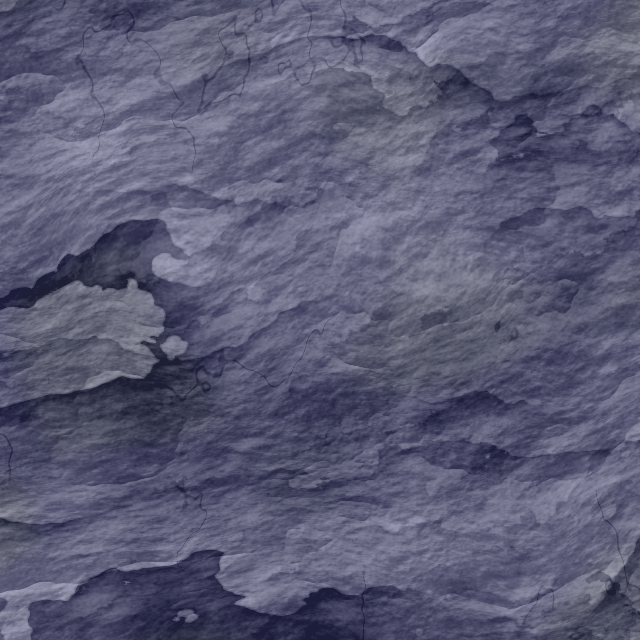
This texture is drawn by a WebGL 2 fragment shader. Its source:

```glsl
#version 300 es
precision highp float;
// Weathered slate-violet cliff: tilted, broken ledges at several scales
// cast soft shadows below sharp ragged lips, over a craggy noise relief
// lit from above, with stains, gritty patches, cracks and fine grain.

#define BASE_TONE 0.385
#define BROAD_TONE 0.33
#define RELIEF 0.017
#define LEDGE_SHADOW 0.23
#define LIP_LIGHT 0.32
#define RAGGEDNESS 2.3
#define GRAIN 0.075
#define CRACK_DARK 0.10
#define LIGHT_DIR vec2(-0.35, 0.94)

uniform vec2 u_resolution;
out vec4 fragColor;

float hash(vec2 p) {
    vec3 q = fract(p.xyx * 0.1031);
    q += dot(q, q.yzx + 33.33);
    return fract((q.x + q.y) * q.z);
}

float noise(vec2 p) {
    vec2 i = floor(p), f = p - i;
    f = f * f * f * (f * (f * 6.0 - 15.0) + 10.0);
    float low = mix(hash(i), hash(i + vec2(1, 0)), f.x);
    float high = mix(hash(i + vec2(0, 1)), hash(i + vec2(1, 1)), f.x);
    return mix(low, high, f.y);
}

mat2 rotation(float a) {
    float c = cos(a), s = sin(a);
    return mat2(c, -s, s, c);
}

// Fractal noise centred on zero; each octave is turned to hide the lattice.
float fbm(vec2 p, int octaves) {
    float sum = 0.0, amp = 0.5;
    mat2 turn = rotation(0.65) * 2.03;
    for (int i = 0; i < octaves; i++) {
        sum += amp * (noise(p) - 0.5);
        p = turn * p + 17.3;
        amp *= 0.5;
    }
    return sum;
}

// How strongly a given ledge stands out along its length.
float ledgeStrength(float along, float row, float seed) {
    return smoothstep(0.36, 0.76, noise(vec2(along + row * 3.7, row * 5.3 + seed)));
}

// Signed light of one ledge set: bright lip above, fading shadow below.
float ledge(vec2 p, float freq, float tilt, float seed) {
    vec2 q = rotation(-tilt) * p;
    q.y = p.y * cos(tilt) - p.x * sin(tilt);
    q.x = p.x * cos(tilt) + p.y * sin(tilt);
    float s = q.y * freq + RAGGEDNESS * fbm(q * freq * vec2(0.5, 0.75) + seed, 6);
    float f = fract(s), row = floor(s), along = q.x * freq * 0.55;
    float edge = min(fwidth(s) * 1.2, 0.5);
    float shadow = pow(f, 5.0) * (1.0 - smoothstep(1.0 - edge, 1.0, f));
    float lip = exp(-9.0 * f) * smoothstep(0.0, edge, f);
    return LIP_LIGHT * lip * ledgeStrength(along, row - 1.0, seed)
         - shadow * ledgeStrength(along, row, seed);
}

// Rock surface: stretched strata, sharp creases and pitted patches.
float height(vec2 p, float grit) {
    float strata = fbm(p * vec2(3.2, 5.2), 7);
    float crags = abs(fbm(p * vec2(4.5, 7.5) + 41.0, 5));
    float pits = fbm(p * 55.0 + 9.0, 3);
    return strata + 0.9 * crags + 0.045 * grit * pits;
}

// Thin broken line along the zero level of a warped noise.
float crack(vec2 p) {
    float level = abs(fbm(p * vec2(5.0, 3.2) + 73.0, 5));
    float broken = smoothstep(0.56, 0.72, noise(p * 6.5 + 31.0));
    return broken * (1.0 - smoothstep(0.001, 0.007, level));
}

void main() {
    vec2 uv = gl_FragCoord.xy / u_resolution.y;
    vec2 p = uv + 0.16 * vec2(fbm(uv * 2.3 + 5.0, 3), fbm(uv * 2.3 + 25.0, 3));

    // Ledges from great shelves down to small flakes
    float ledges = ledge(p, 4.0, 0.20, 3.0)
                 + 0.62 * ledge(p, 8.5, 0.05, 19.0)
                 + 0.42 * ledge(p, 18.0, 0.38, 47.0)
                 + 0.25 * ledge(p, 37.0, 0.15, 88.0);

    // Relief light from the slope of the surface
    vec2 q = rotation(-0.2) * p;
    q = vec2(p.x * 0.98 + p.y * 0.2, p.y * 0.98 - p.x * 0.2);
    float grit = smoothstep(0.45, 0.75, noise(q * vec2(3.5, 5.0) + 60.0));
    float d = 0.0016, h = height(q, grit);
    vec2 slope = vec2(height(q + vec2(d, 0), grit), height(q + vec2(0, d), grit)) - h;
    float facing = -dot(slope / d, LIGHT_DIR);
    facing /= 1.0 + 0.06 * abs(facing);

    // Broad stains, faint run-off streaks and grain
    float broad = fbm(q * vec2(2.6, 4.2) + 12.0, 4);
    float streaks = fbm(vec2(p.x * 22.0, p.y * 4.0) + 8.0, 3);
    float grain = 0.6 * noise(uv * 190.0) + 0.4 * noise(uv * 330.0 + 7.0) - 0.5;

    float tone = BASE_TONE + BROAD_TONE * broad + 0.07 * streaks + GRAIN * grain;
    tone += RELIEF * facing * (1.0 + 0.4 * max(ledges, -1.0));
    tone += LEDGE_SHADOW * ledges - CRACK_DARK * crack(p);
    tone = clamp(tone, 0.11, 0.62);

    // Violet-grey stone, bluer in shade and greyer in mineral stains
    float mineral = smoothstep(0.48, 0.8, noise(q * vec2(4.0, 6.0) + 90.0));
    float blue = mix(0.121, 0.096, smoothstep(0.2, 0.55, tone)) - 0.03 * mineral;
    fragColor = vec4(tone, tone + 0.002 + 0.006 * mineral, tone + blue, 1.0);
}
```
